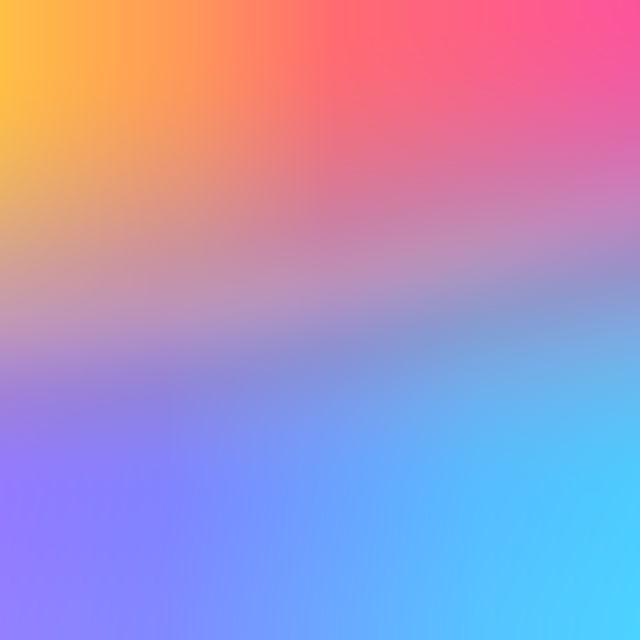
Write a WebGL 2 fragment shader that draws this background.

```glsl
#version 300 es
precision highp float;
// Soft mesh gradient: amber to pink above, violet to cyan below, with a tilted mauve fold.

uniform vec2 u_resolution;
out vec4 fragColor;

const vec3 AMBER = vec3(1.00, 0.745, 0.27);
const vec3 ORANGE = vec3(1.00, 0.59, 0.35);
const vec3 CORAL = vec3(1.00, 0.42, 0.44);
const vec3 PINK = vec3(0.99, 0.33, 0.61);

const vec3 VIOLET = vec3(0.575, 0.475, 1.00);
const vec3 PERIWINKLE = vec3(0.505, 0.51, 1.00);
const vec3 AZURE = vec3(0.335, 0.74, 1.00);
const vec3 CYAN = vec3(0.295, 0.80, 1.00);

const vec3 FOLD_LIGHT = vec3(0.040, 0.030, -0.008);
const vec3 FOLD_SHADE = vec3(-0.020, -0.014, -0.030);

// Linear ramp through four colours; the inner two sit at stops.x and stops.y.
vec3 ramp(float x, vec3 a, vec3 b, vec3 c, vec3 d, vec2 stops) {
    vec3 color = mix(a, b, clamp(x / stops.x, 0.0, 1.0));
    color = mix(color, c, clamp((x - stops.x) / (stops.y - stops.x), 0.0, 1.0));
    return mix(color, d, clamp((x - stops.y) / (1.0 - stops.y), 0.0, 1.0));
}

// Bell-shaped weight around zero.
float bell(float offset, float width) {
    float q = offset / width;
    return exp(-q * q);
}

// Depth of the curved fold below the top edge.
float foldDepth(float x) {
    return 0.508 - 0.195 * pow(x, 1.7);
}

void main() {
    vec2 uv = gl_FragCoord.xy / u_resolution;
    float depth = 1.0 - uv.y;

    // Horizontal colour ramps for the two halves
    vec3 warm = ramp(uv.x, AMBER, ORANGE, CORAL, PINK, vec2(0.30, 0.52));
    vec3 cool = ramp(uv.x, VIOLET, PERIWINKLE, AZURE, CYAN, vec2(0.25, 0.75));
    cool.g += 0.025 * smoothstep(0.75, 1.0, depth);

    // Tilted vertical blend, starting higher on the right
    float blend = smoothstep(0.10 * (1.0 - uv.x), 0.80, depth);
    vec3 color = mix(warm, cool, blend);

    // Pale crest and dusky trough along the fold
    float offset = depth - foldDepth(uv.x);
    color += FOLD_LIGHT * bell(offset, 0.07) * mix(0.5, 1.0, bell(uv.x - 0.5, 0.3));
    color += FOLD_SHADE * bell(offset - 0.115, 0.07);

    fragColor = vec4(clamp(color, 0.0, 1.0), 1.0);
}
```
